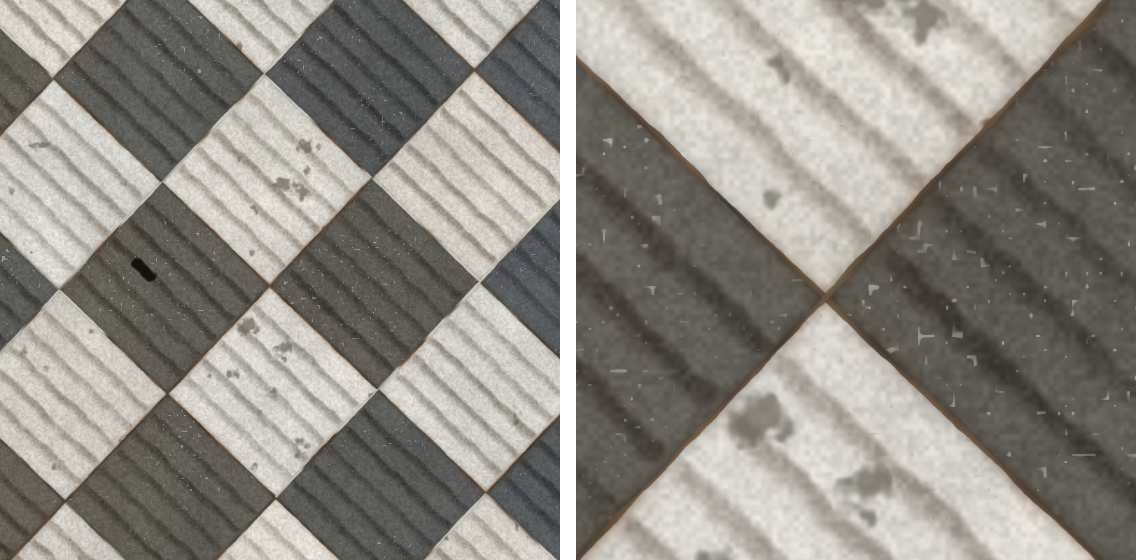
Left, the full canvas; right, a detail of the centre.
Write a WebGL 2 fragment shader that draws this texture.

```glsl
#version 300 es
precision highp float;

uniform vec2 u_resolution;
out vec4 outColor;

#define EDGE_A vec2(0.1930, -0.1852)  // tile side along the grooves
#define EDGE_B vec2(0.1827, 0.1927)   // tile side across the grooves
#define CORNER vec2(0.4818, 0.4896)   // a corner shared by four tiles
#define RIDGES 6.0
#define JOINT 0.0016                  // half width of the joint
#define GRAIN 0.13
#define RUST 0.65
#define LIGHT_RIDGE vec3(0.835, 0.822, 0.790)
#define LIGHT_GROOVE vec3(0.600, 0.565, 0.515)
#define DARK_RIDGE vec3(0.365, 0.364, 0.348)
#define DARK_GROOVE vec3(0.245, 0.235, 0.220)

float hash(vec2 p) {
    vec3 q = fract(p.xyx * vec3(0.1031, 0.1030, 0.0973));
    q += dot(q, q.yzx + 33.33);
    return fract((q.x + q.y) * q.z);
}

float noise(vec2 p) {
    vec2 i = floor(p), f = fract(p);
    f = f * f * (3.0 - 2.0 * f);
    return mix(mix(hash(i), hash(i + vec2(1, 0)), f.x),
               mix(hash(i + vec2(0, 1)), hash(i + vec2(1, 1)), f.x), f.y);
}

float fbm(vec2 p) {
    float sum = 0.0, weight = 0.5;
    for (int i = 0; i < 4; i++) {
        sum += weight * noise(p);
        p = p * 2.03 + 17.3;
        weight *= 0.5;
    }
    return sum / 0.9375;
}

float capsule(vec2 p, vec2 halfAxis) {
    float h = clamp(dot(p, halfAxis) / dot(halfAxis, halfAxis), -1.0, 1.0);
    return length(p - halfAxis * h);
}

// Soft on one flank, steep on the other, uneven along its length
float grooveDepth(vec2 f, vec2 id, vec2 p) {
    float wobble = 0.12 * (noise(p * 45.0) - 0.5);
    float across = f.y * RIDGES + 0.5 + wobble;
    float s = fract(across) - 0.5;
    float depth = smoothstep(-0.36, -0.02, s) * (1.0 - smoothstep(0.02, 0.17, s));
    float wear = 0.55 + 0.45 * hash(id * 9.0 + floor(across));
    vec2 margin = min(f, 1.0 - f);
    float inside = smoothstep(0.0, 0.04, margin.x) * smoothstep(0.05, 0.11, margin.y);
    return depth * inside * wear * (0.65 + 0.7 * fbm(p * 38.0));
}

vec3 tileColor(vec2 f, vec2 id, vec2 p) {
    bool isLight = mod(id.x + id.y, 2.0) > 0.5;
    float groove = clamp(grooveDepth(f, id, p), 0.0, 1.0);
    vec3 c = isLight ? mix(LIGHT_RIDGE, LIGHT_GROOVE, groove)
                     : mix(DARK_RIDGE, DARK_GROOVE, groove);

    // Tint of each tile, cooler toward the right on dark ones
    float warm = hash(id + 40.0) - 0.5;
    if (!isLight) warm -= 0.9 * (p.x - 0.45);
    c += vec3(0.022, 0.002, -0.028) * warm;
    c *= 0.97 + 0.06 * hash(id + 71.0);

    // Weathering, grain and mineral specks
    c *= 0.93 + 0.14 * fbm(p * 11.0);
    float grain = noise(p * 310.0) + 0.6 * noise(p * 170.0 + 5.0) - 0.8;
    c += grain * GRAIN * (isLight ? 0.75 : 0.5);
    float speck = smoothstep(0.86, 0.98, noise(p * 240.0 + 31.0));
    speck *= smoothstep(0.35, 0.7, fbm(p * 9.0 + 8.0));
    c += speck * (isLight ? -0.06 : 0.24);

    // Occasional grey blots on light tiles
    float blot = smoothstep(0.74, 0.84, fbm(p * 24.0 + 60.0));
    return isLight ? mix(c, vec3(0.40, 0.38, 0.34), 0.7 * blot) : c;
}

// Joints of both directions: dark dirt, pale mortar and rusty margins
vec3 addJoints(vec3 c, vec2 t, vec2 p, float px) {
    float ragged = fbm(p * 70.0);
    for (int axis = 0; axis < 2; axis++) {
        vec2 e = axis == 0 ? t : t.yx;
        float side = axis == 0 ? length(EDGE_B) : length(EDGE_A);
        float line = round(e.y);
        float d = abs(e.y - line) * side + 0.0022 * (ragged - 0.5);
        float kind = hash(vec2(line + 23.0 * float(axis), floor(e.x) + 7.0));
        float pale = smoothstep(0.58, 0.68, 0.6 * kind + 0.24 * (p.x + p.y));
        pale *= smoothstep(0.25, 0.5, noise(p * 16.0 + 3.0));

        float stain = exp(-max(d, 0.0) / 0.0045) * smoothstep(0.35, 0.7, fbm(p * 14.0 + 90.0));
        c = mix(c, c * vec3(0.84, 0.66, 0.50), RUST * stain * (1.0 - pale));
        c *= 1.0 - 0.28 * exp(-max(d, 0.0) / 0.003);

        float width = JOINT * (0.6 + 0.8 * noise(p * 28.0 + 12.0));
        float cover = 1.0 - smoothstep(width - px, width + px, d);
        vec3 dirt = mix(vec3(0.23, 0.20, 0.17), vec3(0.48, 0.37, 0.27), noise(p * 35.0));
        c = mix(c, mix(dirt, vec3(0.84, 0.82, 0.77), pale), 0.9 * cover);
    }
    return c;
}

void main() {
    vec2 p = gl_FragCoord.xy / u_resolution;
    float px = 1.0 / min(u_resolution.x, u_resolution.y);
    vec2 t = inverse(mat2(EDGE_A, EDGE_B)) * (p - CORNER);
    vec3 c = addJoints(tileColor(fract(t), floor(t), p), t, p, px);

    // One small black pit
    float pit = capsule(p - vec2(0.257, 0.518), vec2(0.013, -0.012));
    pit += 0.004 * (noise(p * 110.0) - 0.5);
    c = mix(c, vec3(0.07, 0.07, 0.06), 1.0 - smoothstep(0.008 - px, 0.010 + px, pit));
    outColor = vec4(clamp(c, 0.0, 1.0), 1.0);
}
```
